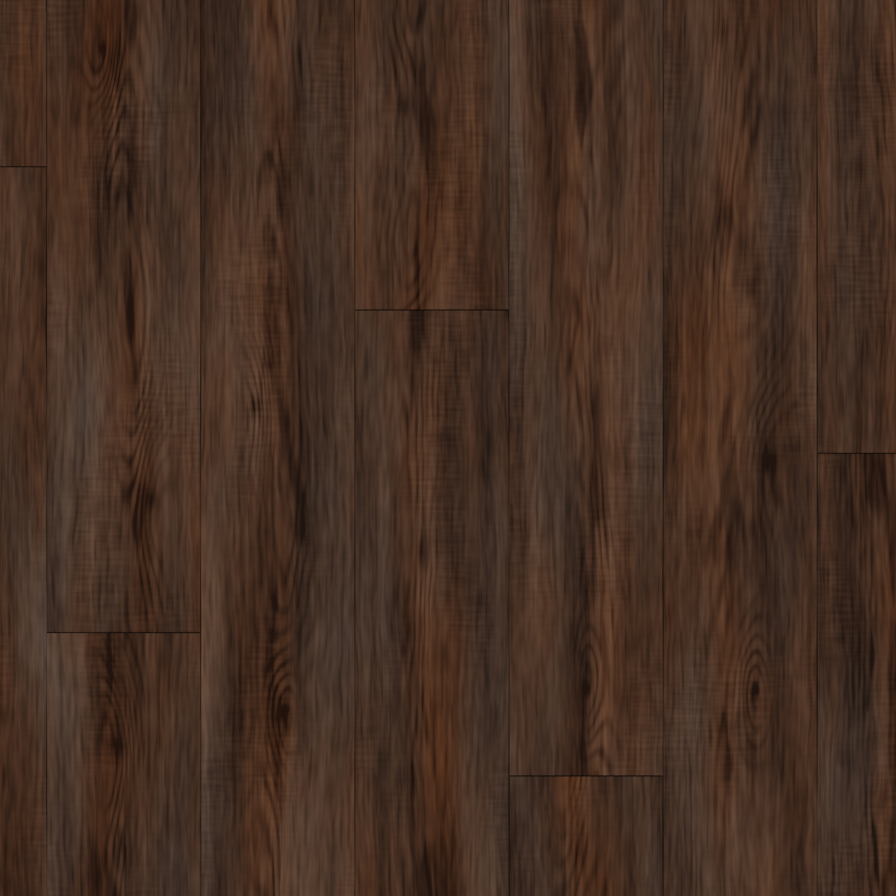
Give the GLSL for this texture, as a Shadertoy shader.

```glsl
// Dark stained plank floor: long vertical boards with staggered end joints.
// Each board layers stretched gradient noise (stain, streaks, fibres), contour
// lines for the growth rings, scattered oval knots and faint cross saw marks.

#define BOARD_WIDTH 0.172
#define BOARD_LENGTH 1.4
#define JOINT_STEP 0.52
#define SEAM_HALF 0.0007
#define KNOT_SPACING 0.36
#define RING_AMOUNT 0.13
#define FIBRE_AMOUNT 0.21
#define SAW_AMOUNT 0.10
#define DARK_WOOD vec3(0.125, 0.078, 0.058)
#define MID_WOOD vec3(0.268, 0.179, 0.130)
#define LIGHT_WOOD vec3(0.395, 0.285, 0.218)

vec2 hash2(vec2 p) {
    vec3 q = fract(p.xyx * vec3(0.1031, 0.1030, 0.0973));
    q += dot(q, q.yzx + 33.33);
    return fract((q.xx + q.yz) * q.zy);
}

// Gradient noise, roughly -0.7 to 0.7
float corner(vec2 cell, vec2 offset) {
    float angle = 6.2832 * hash2(cell).x;
    return dot(vec2(cos(angle), sin(angle)), offset);
}

float noise(vec2 p) {
    vec2 i = floor(p), f = p - i;
    vec2 w = f * f * f * (f * (f * 6.0 - 15.0) + 10.0);
    vec2 e = vec2(1.0, 0.0);
    float low = mix(corner(i, f), corner(i + e, f - e), w.x);
    float high = mix(corner(i + e.yx, f - e.yx), corner(i + 1.0, f - 1.0), w.x);
    return 1.4 * mix(low, high, w.y);
}

float fbm(vec2 p) {
    return noise(p) + 0.5 * noise(p * 2.03 + 17.3) + 0.25 * noise(p * 4.1 + 41.7);
}

// Knots along one board: x = dark core, y = oval ring bulge
vec2 knots(vec2 p, vec2 seed) {
    vec2 sum = vec2(0.0);
    float cell = floor(p.y / KNOT_SPACING);
    for (int k = -1; k <= 1; k++) {
        float id = cell + float(k);
        vec2 h = hash2(vec2(id + 50.0, 97.0 * seed.x + 31.0));
        vec2 size = hash2(h * 311.0 + 5.0);
        vec2 centre = vec2((h.x - 0.5) * 0.07, (id + 0.2 + 0.6 * h.y) * KNOT_SPACING);
        vec2 d = p - centre;
        float strength = smoothstep(0.2, 0.6, size.x);
        float core = length(d * vec2(1.0, 0.55)) / mix(0.004, 0.008, size.y);
        float eye = length(d * vec2(1.0, 0.25)) / mix(0.018, 0.030, size.y);
        sum += strength * exp(-vec2(core * core, eye * eye));
    }
    return sum;
}

vec3 wood(vec2 p, vec2 seed) {
    vec2 shift = seed * vec2(83.0, 57.0);
    vec2 knot = knots(p, seed);

    // Grain bends gently along the board
    vec2 q = p;
    q.x += 0.009 * noise(p * vec2(7.0, 2.4) + shift);
    q.x += 0.0012 * noise(p * vec2(26.0, 16.0) + shift);

    // Broad stain and long streaks
    float stain = fbm(q * vec2(14.0, 1.9) + shift);
    float streak = fbm(q * vec2(46.0, 2.6) + shift.yx);

    // Growth rings: thin dark contour lines, strongest near the heart
    float heartX = q.x - 0.035 * (seed.x - 0.5) - 0.02 * noise(vec2(q.y * 2.0, 9.0) + shift);
    float heart = exp(-pow(heartX / 0.028, 2.0));
    float field = 8.0 * noise(q * vec2(11.0, 1.5) + shift + 3.1)
                + 60.0 * sqrt(heartX * heartX + 0.00002) + 5.0 * knot.y
                + 0.22 * noise(q * vec2(60.0, 20.0) + shift);
    float line = 0.5 + 0.5 * sin(6.2832 * field);
    float rings = (0.375 - line * line) * (0.15 + 0.85 * max(heart, knot.y));
    rings *= 0.8 + 1.2 * noise(q * vec2(40.0, 9.0) + shift + 77.0);

    // Fine straight fibres and short sparse pores
    float fibre = 0.55 * noise(q * vec2(215.0, 6.0) + shift)
                + 0.75 * noise(q * vec2(255.0, 34.0) + shift.yx);
    float pores = smoothstep(0.22, 0.5, noise(q * vec2(230.0, 15.0) + shift + 7.0));

    // Saw marks run across the board in patches
    float sawPatch = smoothstep(0.0, 0.45, noise(p * vec2(14.0, 6.0) + shift + 23.0));
    float saw = noise(p * vec2(28.0, 245.0) + shift) * (0.2 + 0.8 * sawPatch);

    // Blackened heartwood, broken along its length
    float black = heart * smoothstep(0.05, 0.5, fbm(q * vec2(40.0, 5.5) + shift + 11.0));

    float tone = 0.55 + 0.10 * (seed.y - 0.5) + 0.27 * stain + 0.20 * streak;
    tone += FIBRE_AMOUNT * fibre + RING_AMOUNT * rings * 2.0 + SAW_AMOUNT * saw;
    tone -= 0.12 * pores + 0.33 * black + 0.45 * knot.x;
    tone = clamp(tone, 0.0, 1.1);

    vec3 colour = mix(DARK_WOOD, MID_WOOD, min(2.0 * tone, 1.0));
    colour = mix(colour, LIGHT_WOOD, max(2.0 * tone - 1.0, 0.0));

    // Warm rust near hearts and knots, cool grey elsewhere
    float warmth = fbm(q * vec2(15.0, 2.4) + shift + 61.0) + 0.35 * heart + 0.35 * knot.y - 0.15;
    return colour * (1.0 + warmth * vec3(0.06, -0.07, -0.21));
}

void mainImage(out vec4 fragColor, in vec2 fragCoord) {
    vec2 uv = fragCoord / iResolution.y;
    float pixel = 1.0 / iResolution.y;

    // Board layout: columns with staggered end joints
    float across = (uv.x - 0.052) / BOARD_WIDTH + 1.0;
    float column = floor(across);
    float along = (uv.y - 0.814 + JOINT_STEP * column) / BOARD_LENGTH;
    vec2 seed = hash2(vec2(column + 11.0, floor(along) + 29.0));
    vec2 local = vec2((fract(across) - 0.5) * BOARD_WIDTH, uv.y);
    vec3 colour = wood(local, seed);

    // Hairline seams: long sides fade in and out, end joints stay dark
    vec2 cell = fract(vec2(across, along));
    vec2 edge = min(cell, 1.0 - cell) * vec2(BOARD_WIDTH, BOARD_LENGTH);
    vec2 seam = 1.0 - smoothstep(SEAM_HALF - 0.5 * pixel, SEAM_HALF + 0.7 * pixel, edge);
    float wear = 0.32 + 0.35 * noise(vec2(floor(across + 0.5) * 7.3, uv.y * 6.0));
    colour *= 1.0 - max(seam.x * clamp(wear, 0.08, 0.55), seam.y * 0.5);

    fragColor = vec4(colour, 1.0);
}
```
